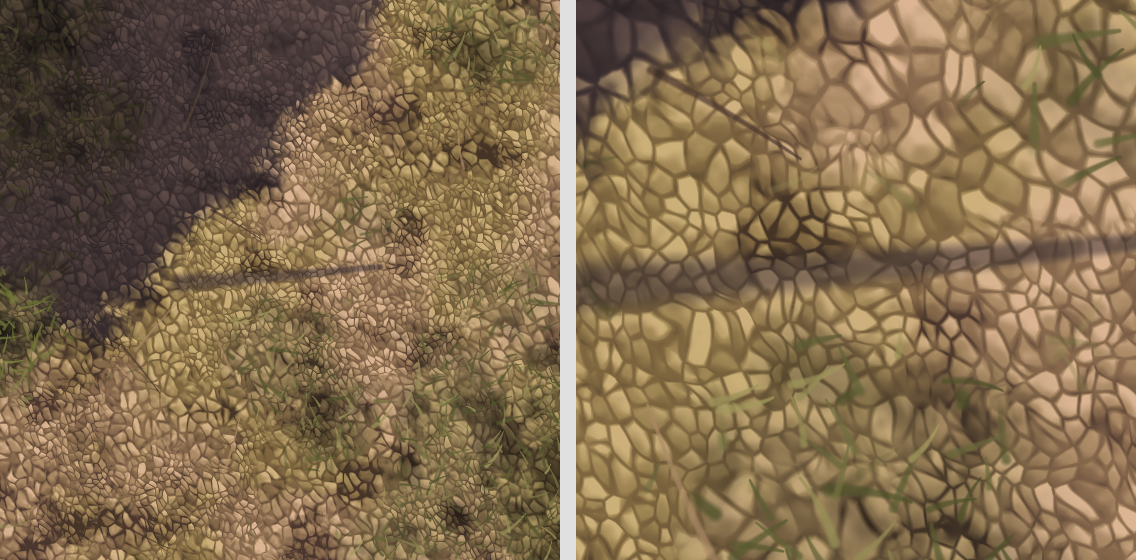
Left: the whole. Right: its middle third, enlarged.
Write a WebGL 2 fragment shader that draws this texture.

```glsl
#version 300 es
precision highp float;

#define GRAIN_SCALE 58.0
#define GRAIN_LEAN 2.05
#define BLADE_SCALE 15.0
#define BLADE_WIDTH 0.065
#define SHADE_SOFTNESS 0.045
#define EARTH_DARK vec3(0.29, 0.21, 0.18)
#define EARTH_BROWN vec3(0.53, 0.41, 0.30)
#define EARTH_TAN vec3(0.67, 0.54, 0.40)
#define EARTH_PALE vec3(0.86, 0.71, 0.58)
#define OLIVE vec3(0.33, 0.29, 0.18)
#define STRAW vec3(0.66, 0.62, 0.38)

uniform vec2 u_resolution;
out vec4 fragColor;

// Grass patches: centre, radius, density
const vec4 PATCHES[11] = vec4[11](
    vec4(0.03, 0.93, 0.19, 0.8), vec4(0.10, 0.77, 0.18, 0.7),
    vec4(0.03, 0.42, 0.13, 1.0), vec4(0.86, 0.25, 0.20, 0.9),
    vec4(0.96, 0.13, 0.20, 0.9), vec4(0.50, 0.34, 0.12, 0.7),
    vec4(0.60, 0.24, 0.13, 0.7), vec4(0.75, 0.10, 0.17, 0.8),
    vec4(0.87, 0.92, 0.12, 0.8), vec4(0.91, 0.48, 0.13, 0.6),
    vec4(0.65, 0.63, 0.10, 0.5));

float hash(vec2 p) {
    return fract(sin(dot(p, vec2(127.1, 311.7))) * 43758.5453);
}

vec2 hash2(vec2 p) {
    return vec2(hash(p), hash(p + 41.3));
}

float noise(vec2 p) {
    vec2 i = floor(p), f = fract(p);
    f = f * f * (3.0 - 2.0 * f);
    return mix(mix(hash(i), hash(i + vec2(1, 0)), f.x),
               mix(hash(i + vec2(0, 1)), hash(i + vec2(1, 1)), f.x), f.y);
}

float fbm(vec2 p) {
    float sum = 0.0, amp = 0.53;
    for (int i = 0; i < 4; i++) {
        sum += amp * noise(p);
        p = mat2(1.6, 1.2, -1.2, 1.6) * p + 7.3;
        amp *= 0.5;
    }
    return sum;
}

// Brightness of packed, side-lit grains with dark gaps
float grainTone(vec2 p) {
    vec2 cell = floor(p), nearest = vec2(0), id = vec2(0);
    float first = 8.0, second = 8.0;
    for (int y = -1; y <= 1; y++)
    for (int x = -1; x <= 1; x++) {
        vec2 c = cell + vec2(x, y);
        vec2 offset = p - c - hash2(c);
        float d = length(offset);
        if (d < first) { second = first; first = d; nearest = offset; id = c; }
        else second = min(second, d);
    }
    float tone = 0.69 + 0.55 * (hash(id + 9.1) - 0.5) + 0.35 * dot(nearest, vec2(0.7, -0.7));
    return mix(0.27, tone, smoothstep(0.0, 0.36, second - first));
}

// Coverage of a tapered, bent strand starting at the origin
float strand(vec2 p, float angle, float len, float width, float bend) {
    vec2 dir = vec2(cos(angle), sin(angle));
    float along = dot(p, dir);
    float across = dot(p, vec2(-dir.y, dir.x)) - bend * along * along / len;
    float t = clamp(along / len, 0.0, 1.0);
    float d = length(vec2(along - t * len, across));
    return 1.0 - smoothstep(0.3, 1.3, d / (width * (1.15 - 0.8 * t)));
}

float grassDensity(vec2 p) {
    float wobble = 1.3 * (fbm(p * 9.0) - 0.5), density = 0.0;
    for (int i = 0; i < 11; i++) {
        float r = length(p - PATCHES[i].xy) / PATCHES[i].z + wobble;
        density = max(density, PATCHES[i].w * (1.0 - smoothstep(0.3, 1.1, r)));
    }
    return density;
}

vec3 earthColor(float tone) {
    vec3 c = mix(EARTH_DARK, EARTH_BROWN, smoothstep(0.0, 0.36, tone));
    c = mix(c, EARTH_TAN, smoothstep(0.36, 0.62, tone));
    return mix(c, EARTH_PALE, smoothstep(0.62, 0.95, tone));
}

void main() {
    vec2 p = gl_FragCoord.xy / u_resolution.y;

    // Leaning gravel in two sizes, with darker litter
    vec2 lean = vec2(cos(GRAIN_LEAN), sin(GRAIN_LEAN));
    vec2 g = vec2(0.72 * dot(p, lean), dot(p, vec2(-lean.y, lean.x))) * GRAIN_SCALE;
    g += 0.7 * vec2(noise(p * 40.0), noise(p * 40.0 + 19.0));
    float tone = mix(grainTone(g), grainTone(g * 1.6 + 31.0), smoothstep(0.3, 0.7, noise(p * 14.0)));
    tone += 0.24 * (noise(p * 130.0) - 0.5) + 0.35 * (fbm(p * 7.0 + 3.0) - 0.5);
    tone -= 0.34 * smoothstep(0.52, 0.74, fbm(p * vec2(11, 15) + 20.0));
    vec3 sunny = earthColor(tone);
    sunny *= mix(vec3(1), vec3(0.93, 0.97, 0.82), smoothstep(0.4, 0.65, fbm(p * 6.0 + 50.0)));

    // Broad curved shade and a low ridge
    float edge = 0.36 + 0.2 * p.x + 1.05 * p.x * p.x;
    float ragged = 0.20 * (fbm(p * 10.0 + 5.0) - 0.5) + 0.06 * (tone - 0.5);
    float shade = smoothstep(-SHADE_SOFTNESS, SHADE_SOFTNESS, p.y - edge - ragged);
    shade = max(shade, 0.65 * strand(p - vec2(0.32, 0.495), 0.06, 0.36, 0.016, 0.02));
    float haze = 0.25 * smoothstep(0.2, 0.65, p.x) * smoothstep(0.6, 0.95, p.y);
    vec3 shaded = mix(vec3(0.17, 0.135, 0.145), vec3(0.44, 0.35, 0.33), clamp(tone * 0.65 + haze, 0.0, 1.0));
    vec3 color = mix(sunny, shaded, shade);

    // Undergrowth
    float density = grassDensity(p);
    float tuft = 1.0 - smoothstep(0.5, 1.0, length((p - vec2(0.02, 0.42)) / vec2(0.13, 0.14)));
    vec3 grassLight = mix(vec3(1), vec3(0.50, 0.49, 0.52), shade * (1.0 - tuft));
    float hollow = mix(0.55, 1.25, smoothstep(0.32, 0.6, fbm(p * 22.0)));
    color = mix(color, OLIVE * (0.55 + 1.1 * tone) * hollow * grassLight, 0.75 * density);

    // Blades scattered in jittered cells
    for (int layer = 0; layer < 4; layer++) {
        float seed = float(layer) * 17.0;
        vec2 q = p * (BLADE_SCALE + 4.0 * float(layer)) + seed * 0.37;
        for (int n = 0; n < 9; n++) {
            vec2 c = floor(q) + vec2(n % 3 - 1, n / 3 - 1);
            vec2 r = hash2(c + seed), s = hash2(c + seed + 77.0);
            float blade = strand(q - c - r, 1.3 + 2.8 * (s.x - 0.5), 0.45 + 0.45 * r.y, BLADE_WIDTH, 0.5 * (s.y - 0.5));
            blade *= smoothstep(r.x, r.x + 0.15, density + 0.08);
            vec3 green = mix(vec3(0.30, 0.31, 0.16), STRAW, s.y * s.y);
            green = mix(green, vec3(0.46, 0.52, 0.20), 0.6 * tuft);
            color = mix(color, green * grassLight, 0.75 * blade);
        }
    }

    // Loose twigs
    for (int i = 0; i < 10; i++) {
        vec2 k = vec2(i, 3.7), r = hash2(k), s = hash2(k + 12.0);
        float twig = strand(p - r, 3.0 * s.x - 0.9, 0.07 + 0.1 * s.y, 0.0028, 0.3 * (s.y - 0.5));
        vec3 bark = mix(EARTH_DARK, EARTH_TAN, step(0.45, s.x)) * grassLight;
        color = mix(color, bark, 0.7 * twig);
    }
    fragColor = vec4(color, 1.0);
}
```
